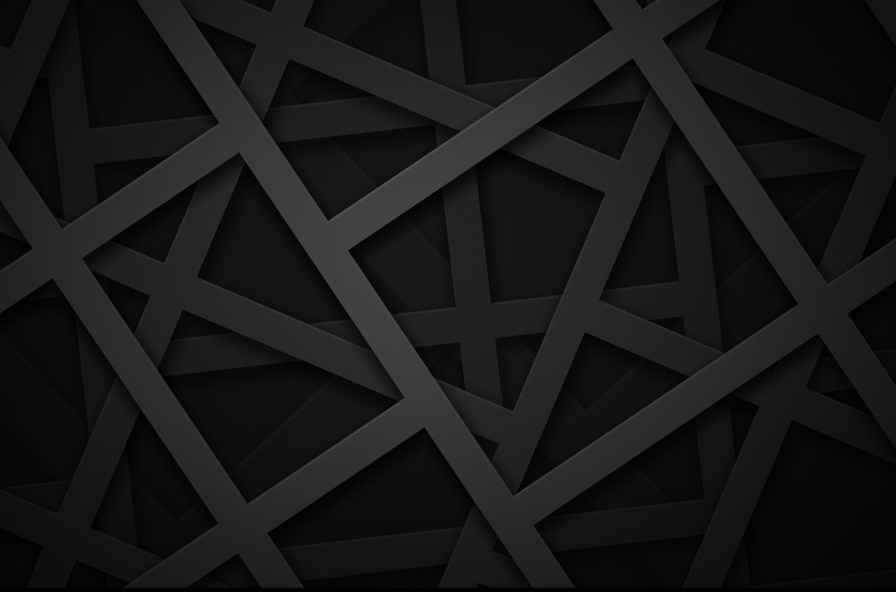
This background is drawn by a WebGL 1 fragment shader. Its source:

```glsl
precision highp float;
// Dark layered lattice of crossing flat bars with soft shadows and a vignette.

uniform vec2 u_resolution;

const float PERIOD = 1.02;      // distance over which the pair of long bars repeats
const float NARROW_GAP = 0.38;  // distance between the two bars of a pair
const float HALF_WIDTH = 0.03;
const vec2 TO_LIGHT = vec2(-0.004, 0.013);

float hash(vec2 cell) {
  vec3 q = fract(vec3(cell.xyx) * 0.1031);
  q += dot(q, q.yzx + 33.33);
  return fract((q.x + q.y) * q.z);
}

// Signed distance to long parallel bars joined by staggered rungs.
// rungs: x = first position, y = spacing, z = stagger between neighbours
float ladder(vec2 p, float angle, float start, vec3 rungs) {
  vec2 across = vec2(cos(angle), sin(angle));
  vec2 along = vec2(across.y, -across.x);
  float x = dot(p, across) - start;
  float pairId = floor(x / PERIOD);
  float offset = x - pairId * PERIOD;
  float bar = min(min(offset, PERIOD - offset), abs(offset - NARROW_GAP));

  float panel = pairId + step(NARROW_GAP, offset);
  float y = dot(p, along) - rungs.x - rungs.z * panel;
  float rung = abs(fract(y / rungs.y + 0.5) - 0.5) * rungs.y;
  return min(bar, rung) - HALF_WIDTH;
}

// Paints one lattice over the tone below, with a drop shadow and a lit rim.
float addLattice(float below, vec2 p, float angle, float start, vec3 rungs,
                 float tone, float shadowDepth) {
  float pixel = 1.0 / u_resolution.y;
  float dist = ladder(p, angle, start, rungs);
  float castDist = ladder(p + TO_LIGHT, angle, start, rungs);

  float shadow = 1.0 - smoothstep(-0.012, 0.03, castDist);
  below *= 1.0 - shadowDepth * shadow;

  float facing = clamp((castDist - dist) / length(TO_LIGHT), 0.0, 1.0);
  float rim = 1.0 - smoothstep(0.0, 0.003 + 0.5 * pixel, abs(dist + 0.002));
  float surface = tone * (1.0 + 0.28 * rim * facing);

  float cover = 1.0 - smoothstep(-0.7 * pixel, 0.7 * pixel, dist);
  return mix(below, surface, cover);
}

float vignette(vec2 p, vec2 center) {
  vec2 r = (p - center) * vec2(0.8, 1.0);
  return exp(-2.2 * dot(r, r));
}

void main() {
  vec2 p = gl_FragCoord.xy / u_resolution.y;

  // Lattices from the deepest to the nearest
  float tone = 0.082;
  tone = addLattice(tone, p * 0.6, 0.75, 0.15, vec3(0.1, 0.5, 0.2), 0.094, 0.18);
  tone = addLattice(tone, p, 0.115, 0.85, vec3(-0.73, 0.37, 0.155), 0.137, 0.5);
  tone = addLattice(tone, p, 2.74, -1.088, vec3(0.82, 0.46, 0.23), 0.182, 0.6);
  tone = addLattice(tone, p, 0.593, 0.4, vec3(-0.42, 0.56, 0.24), 0.262, 0.7);

  // Central light, fine grain and a dark strip along the foot
  tone *= vignette(p, vec2(0.7, 0.58));
  tone += (hash(floor(p * 338.0)) - 0.5) * 0.005;
  tone *= smoothstep(0.004, 0.010, p.y);

  gl_FragColor = vec4(vec3(max(tone, 0.0)), 1.0);
}
```
